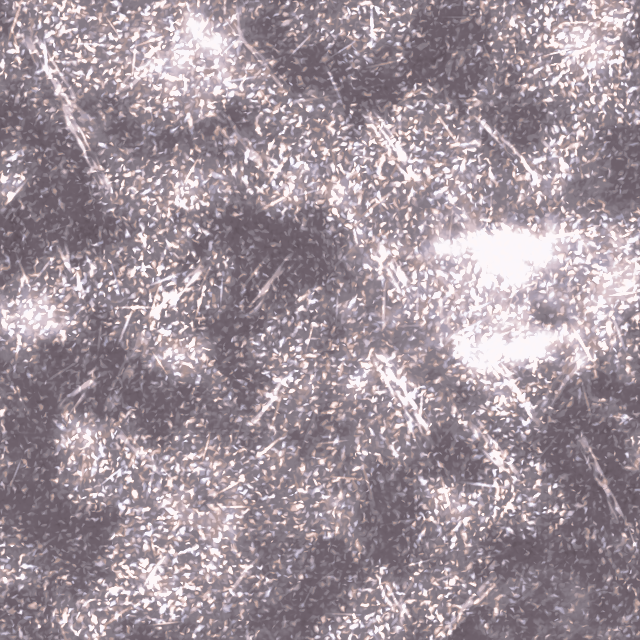
This texture is drawn by a WebGL 1 fragment shader. Its source:

```glsl
precision highp float;
// Crushed mineral surface under a microscope: mauve-grey ground with clumps
// of soft tiny glints, thin hairs and streaky fibre bundles, all scattered on
// jittered grids and lit by hazy flares and a few overexposed, ragged glows.

uniform vec2 u_resolution;

// Tone ramp, from shadow to highlight
const vec3 SHADOW = vec3(0.33, 0.28, 0.31);
const vec3 DARK = vec3(0.43, 0.38, 0.42);
const vec3 GROUND = vec3(0.53, 0.49, 0.53);
const vec3 WARM = vec3(0.67, 0.59, 0.60);
const vec3 COOL = vec3(0.68, 0.63, 0.69);
const vec3 PALE = vec3(0.85, 0.77, 0.80);
const vec3 WHITE = vec3(0.99, 0.97, 0.98);
const vec3 CHROMA = vec3(0.035, 0.0, -0.035);

// Scales are in cells per canvas height
const float CLUMP_SCALE = 6.0;
const float FLARE_SCALE = 8.0;
const float FINE_SCALE = 118.0;
const float MEDIUM_SCALE = 78.0;
const float COARSE_SCALE = 46.0;
const float HAIR_SCALE = 18.0;
const float FIBRE_SCALE = 6.0;
const float FIBRE_SHARE = 0.75;
const float FIBRE_SLANT = 0.98;
const float GLINT_GAIN = 0.74;
const float FLARE_GAIN = 0.24;
const float GLOW_GAIN = 0.46;

vec3 hash3(vec2 p) {
  vec3 q = fract(p.xyx * vec3(0.1031, 0.1030, 0.0973));
  q += dot(q, q.yxz + 33.33);
  return fract((q.xxy + q.yzz) * q.zyx);
}

float corner(vec2 cell, vec2 offset) {
  float a = 6.2832 * hash3(cell + 71.0).x;
  return dot(vec2(cos(a), sin(a)), offset);
}

float gradientNoise(vec2 p) {
  vec2 i = floor(p), f = fract(p), e = vec2(1.0, 0.0);
  vec2 u = f * f * f * (f * (f * 6.0 - 15.0) + 10.0);
  return mix(mix(corner(i, f), corner(i + e, f - e), u.x),
             mix(corner(i + e.yx, f - e.yx), corner(i + 1.0, f - 1.0), u.x), u.y);
}

float fbm(vec2 p) {
  float sum = 0.0, gain = 1.0;
  for (int i = 0; i < 4; i++) {
    sum += gain * gradientNoise(p);
    p = mat2(1.6, 1.2, -1.2, 1.6) * p + 17.3;
    gain *= 0.5;
  }
  return sum;
}

vec2 turn(vec2 p, float a) {
  float c = cos(a), s = sin(a);
  return vec2(c * p.x + s * p.y, c * p.y - s * p.x);
}

// Soft ellipses, one per cell; x is brightness, y a signed warm/cool tint
vec2 glints(vec2 p, float flow, vec2 radii, float seed) {
  vec2 cell = floor(p), sum = vec2(0.0);
  for (int y = -1; y <= 1; y++) {
    for (int x = -1; x <= 1; x++) {
      vec2 id = cell + vec2(float(x), float(y));
      vec3 h = hash3(id + seed), k = hash3(id + seed + 131.7);
      vec2 d = turn(p - id - 0.15 - 0.7 * h.xy, flow + 2.4 * (k.x - 0.5));
      float shape = 1.0 - smoothstep(0.05, 1.0, length(d / (radii * (0.65 + 0.45 * k.y))));
      float light = shape * (0.05 + GLINT_GAIN * h.z * h.z * h.z);
      sum += light * vec2(1.0, 2.0 * k.z - 0.8);
    }
  }
  return sum;
}

// Ragged bundles of broken parallel strands
float fibres(vec2 p) {
  vec2 cell = floor(p);
  float light = 0.0;
  for (int y = -1; y <= 1; y++) {
    for (int x = -1; x <= 1; x++) {
      vec2 id = cell + vec2(float(x), float(y));
      vec3 h = hash3(id + 43.0), k = hash3(id + 211.0);
      float slant = (k.x < 0.6 ? -FIBRE_SLANT : FIBRE_SLANT) + 0.5 * (k.y - 0.5);
      vec2 d = turn(p - id - 0.2 - 0.6 * h.xy, slant);
      d.y += 0.015 * gradientNoise(d * vec2(6.0, 9.0) + id * 7.0);
      vec2 size = vec2(0.25 + 0.4 * k.z, 0.045 + 0.055 * h.z);
      vec2 edge = 1.0 - smoothstep(size * 0.5, size, abs(d));
      float strand = smoothstep(-0.2, 0.35, gradientNoise(d * vec2(6.0, 21.0) + id * 13.0));
      float present = step(hash3(id + 317.0).x, FIBRE_SHARE);
      light += present * edge.x * edge.y * (0.06 + 0.6 * strand) * (0.4 + 0.6 * h.x);
    }
  }
  return light;
}

float spot(vec2 p, vec2 centre, vec2 radii) {
  vec2 d = (p - centre) / radii;
  return exp(-dot(d, d));
}

float glows(vec2 p) {
  float ragged = 1.0 + 0.7 * fbm(p * 21.0 + 11.0);
  p += 0.06 * vec2(fbm(p * 11.0), fbm(p * 11.0 + 37.0));
  return ragged * (spot(p, vec2(0.79, 0.61), vec2(0.10, 0.045))
       + 0.9 * spot(p, vec2(0.80, 0.46), vec2(0.10, 0.03))
       + 0.35 * spot(p, vec2(0.78, 0.55), vec2(0.17, 0.13))
       + 0.8 * spot(p, vec2(0.31, 0.92), vec2(0.06, 0.05))
       + 0.6 * spot(p, vec2(0.04, 0.51), vec2(0.05, 0.04)));
}

vec3 toneRamp(float v, float tint) {
  vec3 c = mix(SHADOW, DARK, smoothstep(0.28, 0.40, v));
  c = mix(c, GROUND, smoothstep(0.40, 0.51, v));
  c = mix(c, mix(COOL, WARM, smoothstep(-0.08, 0.08, tint)), smoothstep(0.51, 0.64, v));
  c = mix(c, PALE, smoothstep(0.64, 0.79, v));
  c = mix(c, WHITE, smoothstep(0.79, 0.98, v));
  float band = smoothstep(0.5, 0.7, v) * (1.0 - 0.8 * smoothstep(0.85, 1.05, v));
  return c + CHROMA * band * clamp(tint * 5.0, -1.0, 1.0);
}

void main() {
  vec2 p = gl_FragCoord.xy / u_resolution.y;

  // Clumps gather the glints; glows strengthen them, the shaded corner hides them
  float glow = glows(p);
  float clump = smoothstep(-0.4, 0.45, fbm(p * CLUMP_SCALE + 5.0) + 0.4 * glow);
  clump *= 1.0 - 0.8 * spot(p, vec2(1.0, 0.03), vec2(0.2, 0.2));
  float flare = smoothstep(0.05, 0.65, fbm(p * FLARE_SCALE + 41.0)) * (0.3 + 0.7 * clump);

  // A slight warp makes the glints irregular
  vec2 w = p + 0.0035 * vec2(gradientNoise(p * 130.0), gradientNoise(p * 130.0 + 53.0));
  float flow = 0.9 + 2.2 * gradientNoise(p * 4.0 + 23.0);
  vec2 sparkle = glints(w * FINE_SCALE, flow, vec2(0.76, 0.48), 11.0)
               + glints(w * MEDIUM_SCALE, flow, vec2(0.74, 0.38), 57.0)
               + glints(w * COARSE_SCALE, flow, vec2(0.66, 0.25), 93.0)
               + 0.7 * glints(p * HAIR_SCALE, FIBRE_SLANT, vec2(0.75, 0.07), 149.0);
  sparkle *= mix(0.28, 1.15, clump) + 0.35 * flare;

  // Ground, grain and light
  float grain = gradientNoise(p * 90.0) + 0.6 * gradientNoise(p * 180.0 + 9.0);
  float value = mix(0.385, 0.515, clump) + 0.04 * grain + 0.06 * gradientNoise(p * 2.3 + 3.0);
  value += 0.06 * gradientNoise(p * 24.0 + 19.0) + FLARE_GAIN * flare + GLOW_GAIN * glow;
  value += sparkle.x + fibres(p * FIBRE_SCALE) * mix(0.6, 1.0, clump);
  float tint = sparkle.y + 0.12 * gradientNoise(p * 40.0 + 61.0) - 0.06 * glow;

  gl_FragColor = vec4(clamp(toneRamp(value, tint), 0.0, 1.0), 1.0);
}
```
